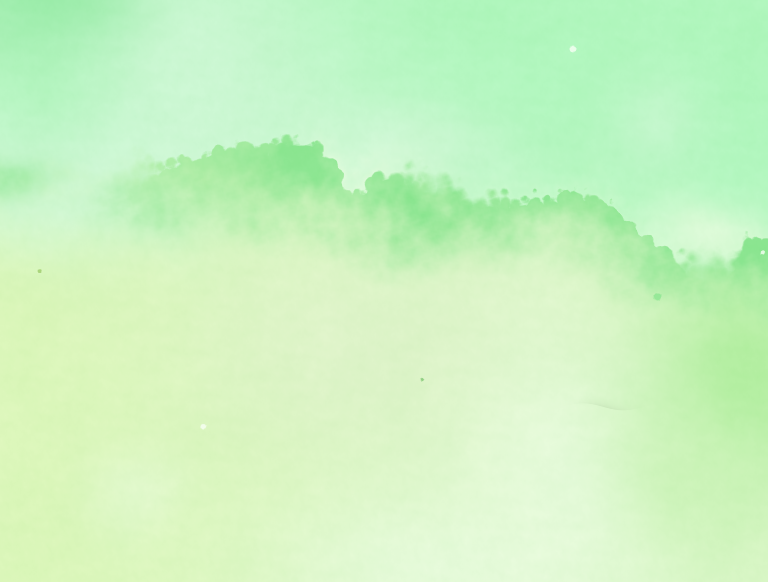
Reproduce this background procedurally as a WebGL 2 fragment shader.

```glsl
#version 300 es
precision highp float;
// Soft green watercolour washes with a ragged, cauliflower-edged pigment ridge.
uniform vec2 u_resolution;
out vec4 outColor;

vec2 hash2(vec2 cell) {
  vec2 k = vec2(dot(cell, vec2(127.1, 311.7)), dot(cell, vec2(269.5, 183.3)));
  return fract(sin(k) * 43758.5);
}

// Distance to the nearest scattered cell point
float cellular(vec2 p) {
  vec2 base = floor(p);
  float nearest = 2.0;
  for (int j = -1; j <= 1; j++)
    for (int i = -1; i <= 1; i++) {
      vec2 cell = base + vec2(i, j);
      nearest = min(nearest, distance(p, cell + hash2(cell)));
    }
  return nearest;
}

// Layered, rotated sines: a smooth cloudy field in about -1..1
float drift(vec2 p) {
  float sum = 0.0, amp = 0.5;
  for (int i = 0; i < 6; i++) {
    p = mat2(0.8, 0.6, -0.6, 0.8) * p * 1.85 + 1.7;
    sum += amp * sin(p.x + 1.3 * sin(p.y)) * cos(0.7 * p.y + sum);
    amp *= 0.62;
  }
  return sum;
}

float blob(vec2 p, vec2 centre, vec2 radius) {
  vec2 d = (p - centre) / radius;
  return exp(-dot(d, d));
}

vec3 wash(vec3 base, vec3 pigment, vec2 p, vec2 centre, vec2 radius, float amount) {
  return mix(base, pigment, amount * blob(p, centre, radius));
}

vec3 speck(vec3 base, vec3 tint, vec2 q, vec2 centre, float radius) {
  float ragged = distance(q, centre * vec2(1.32, 1.0)) + 0.0015 * drift(q * 200.0);
  return mix(base, tint, 0.8 * smoothstep(radius + 0.002, radius - 0.001, ragged));
}

// Height of the ridge along x
float crest(float x) {
  float y = 0.665 + 0.055 * smoothstep(0.12, 0.22, x) + 0.04 * smoothstep(0.22, 0.40, x);
  y += 0.03 * smoothstep(0.46, 0.51, x) - 0.085 * smoothstep(0.41, 0.46, x);
  y += 0.01 * smoothstep(0.66, 0.73, x) - 0.05 * smoothstep(0.53, 0.63, x);
  return y + 0.04 * smoothstep(0.955, 0.975, x) - 0.115 * smoothstep(0.76, 0.90, x);
}

const vec3 MINT = vec3(0.69, 0.965, 0.74);
const vec3 PALE_MINT = vec3(0.81, 0.97, 0.835);
const vec3 DEEP_MINT = vec3(0.59, 0.92, 0.65);
const vec3 LEAF = vec3(0.55, 0.90, 0.57);
const vec3 LIME = vec3(0.855, 0.965, 0.725);
const vec3 CREAM = vec3(0.87, 0.95, 0.79);
const vec3 WHITE_WASH = vec3(0.91, 0.985, 0.87);

vec3 upperWash(vec2 p, float above) {
  vec3 c = mix(PALE_MINT, MINT, smoothstep(0.15, 0.75, p.x + 0.5 * (p.y - 0.8)));
  c = wash(c, DEEP_MINT, p, vec2(0.06, 1.0), vec2(0.14, 0.15), 0.95);
  c = wash(c, MINT, p, vec2(0.04, 0.85), vec2(0.16, 0.1), 0.6);
  c = wash(c, PALE_MINT, p, vec2(0.26, 0.88), vec2(0.12, 0.15), 0.6);
  c = wash(c, PALE_MINT, p, vec2(0.53, 0.74), vec2(0.14, 0.07), 0.8);
  c = wash(c, PALE_MINT, p, vec2(0.85, 0.77), vec2(0.07, 0.09), 0.6);
  c = wash(c, WHITE_WASH, p, vec2(0.92, 0.59), vec2(0.09, 0.06), 0.75);
  float halo = exp(-max(above, 0.0) / 0.035) * smoothstep(0.35, 0.46, p.x);
  return mix(c, WHITE_WASH, halo * (0.3 + 0.4 * blob(p, vec2(0.46, 0.7), vec2(0.06))));
}

vec3 lowerWash(vec2 p, float blotch) {
  vec3 c = mix(LIME, vec3(0.855, 0.965, 0.78), smoothstep(0.0, 0.7, p.x));
  c = wash(c, CREAM, p, vec2(0.48, 0.40), vec2(0.24, 0.2), 0.75);
  c = wash(c, WHITE_WASH, p, vec2(0.75, 0.18), vec2(0.13, 0.22), 0.9);
  c = wash(c, WHITE_WASH, p, vec2(0.58, 0.02), vec2(0.2, 0.12), 0.8);
  c = wash(c, WHITE_WASH, p, vec2(0.17, 0.15), vec2(0.06, 0.08), 0.45);
  c = wash(c, PALE_MINT, p, vec2(0.08, 0.63), vec2(0.2, 0.08), 0.8);
  c = wash(c, vec3(0.68, 0.93, 0.61), p, vec2(0.98, 0.36), vec2(0.13, 0.19), 0.9);
  c = wash(c, vec3(0.78, 0.95, 0.70), p, vec2(0.90, 0.16), vec2(0.1, 0.14), 0.6);
  // Pigment gathers beneath the crest and fades towards a gentler line
  float foot = 0.575 - 0.03 * smoothstep(0.38, 0.5, p.x) - 0.09 * smoothstep(0.72, 0.9, p.x);
  float fade = smoothstep(foot - 0.03, foot + 0.14, p.y + 0.025 * blotch);
  float vigour = 0.3 * smoothstep(0.08, 0.2, p.x) + 0.3 * smoothstep(0.16, 0.24, p.x);
  vigour += 0.25 * smoothstep(0.3, 0.42, p.x);
  return mix(c, LEAF, clamp(vigour * fade * (1.0 + 0.35 * blotch), 0.0, 1.0));
}

void main() {
  vec2 p = gl_FragCoord.xy / u_resolution;
  vec2 q = p * vec2(1.32, 1.0);
  float cloud = drift(q * 4.0);
  float blotch = drift(q * 13.0 + 5.0) + 0.5 * (0.5 - cellular(q * 36.0));
  vec2 soft = p + 0.025 * vec2(cloud, drift(q.yx * 5.0 + 3.0));

  // Scalloped crest: crisp in places, bleeding away in others
  float scallop = 0.024 * (0.45 - cellular(q * 48.0)) + 0.026 * (0.45 - cellular(q * 19.0));
  float depth = crest(p.x) - p.y + scallop + 0.012 * drift(q * 22.0);
  float bleed = 0.018 * blob(p, vec2(0.58, 0.68), vec2(0.06, 0.2));
  bleed += 0.035 * blob(p, vec2(0.925, 0.56), vec2(0.03, 0.2)) + 0.006 * max(cloud, 0.0);
  float width = mix(0.07, 0.0025, smoothstep(0.14, 0.22, p.x)) + bleed;
  float ridge = smoothstep(-width, width, depth);
  vec3 c = mix(upperWash(soft, -depth), lowerWash(soft, blotch), ridge);
  c = mix(c, LEAF, 0.18 * ridge * smoothstep(0.035, 0.0, depth) * smoothstep(0.2, 0.25, p.x));
  c = wash(c, LEAF, soft, vec2(0.02, 0.685), vec2(0.045, 0.04), 0.6 + 0.3 * blotch);
  c = wash(c, LEAF, soft, vec2(0.16, 0.645), vec2(0.04, 0.04), 0.25 + 0.3 * blotch);

  // Mottling shifts red and blue most, as thin green pigment does
  float grain = 0.012 * drift(q * 9.0) + 0.010 * drift(q * vec2(30.0, 48.0));
  grain += 0.007 * drift(q * vec2(110.0, 80.0));
  c += grain * vec3(1.0, 0.35, 1.0);

  // Stray droplets and a thin dried rim
  c = speck(c, vec3(0.97, 1.0, 0.96), q, vec2(0.746, 0.916), 0.005);
  c = speck(c, vec3(0.97, 1.0, 0.96), q, vec2(0.265, 0.267), 0.004);
  c = speck(c, vec3(0.97, 1.0, 0.96), q, vec2(0.993, 0.566), 0.003);
  c = speck(c, vec3(0.62, 0.80, 0.42), q, vec2(0.052, 0.534), 0.003);
  c = speck(c, vec3(0.50, 0.78, 0.45), q, vec2(0.550, 0.348), 0.002);
  c = speck(c, LEAF, q, vec2(0.856, 0.490), 0.006);
  float rim = p.y - 0.300 - 0.006 * sin(p.x * 60.0);
  float rimSpan = blob(p, vec2(0.79, 0.3), vec2(0.03, 0.03));
  c -= 0.07 * rimSpan * smoothstep(0.0, 0.002, rim) * exp(-max(rim, 0.0) / 0.006);
  outColor = vec4(clamp(c, 0.0, 1.0), 1.0);
}
```
